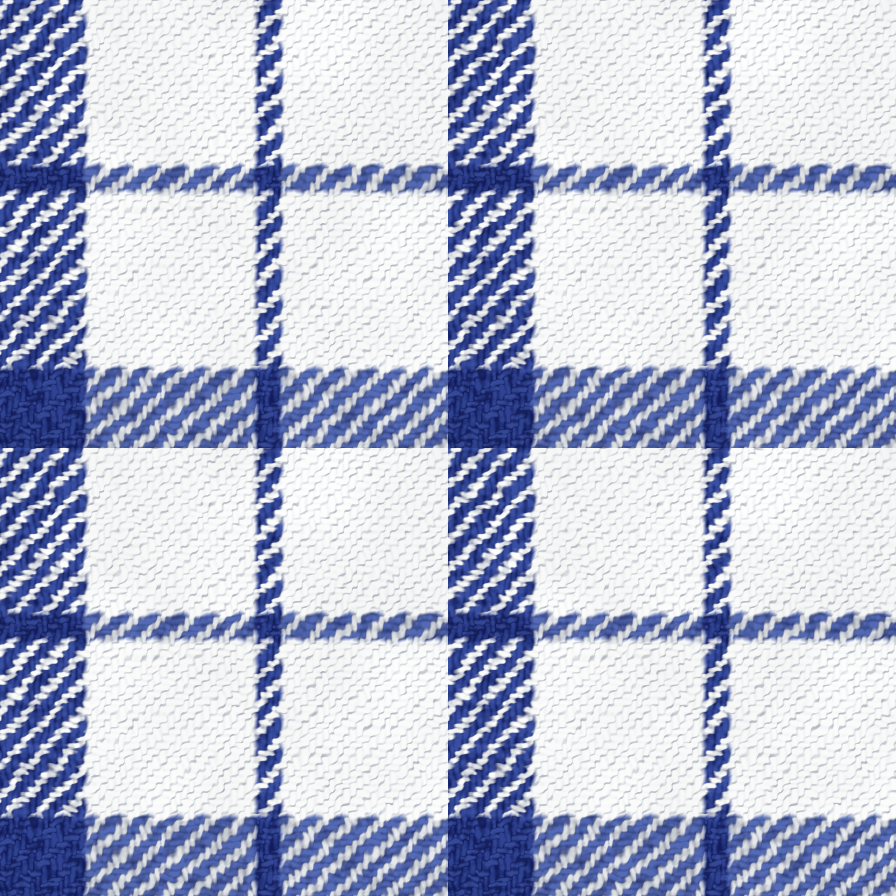
A WebGL 2 fragment shader for this pattern:

```glsl
#version 300 es
precision highp float;

#define REPEATS 2.0
#define THREADS 64.0
#define WARP_WIDE 12.2
#define WEFT_WIDE 11.2
#define THIN_CENTER 38.3
#define THIN_WIDTH 3.7
#define STEP_DEPTH 0.6
#define WOBBLE 0.8
#define FUZZ 0.48
#define SCALLOP 0.45

uniform vec2 u_resolution;
out vec4 fragColor;

const float TAU = 6.2831853;
const vec3 WHITE_YARN = vec3(0.985, 0.99, 0.985);
const vec3 GREY_SHADE = vec3(0.56, 0.59, 0.66);
const vec3 WARP_BLUE = vec3(0.22, 0.31, 0.64);
const vec3 WARP_DEEP = vec3(0.07, 0.11, 0.36);
const vec3 WEFT_BLUE = vec3(0.33, 0.42, 0.72);
const vec3 WEFT_DEEP = vec3(0.18, 0.23, 0.46);

float hash(vec2 cell) {
  vec3 h = fract(cell.xyx * vec3(0.1031, 0.1030, 0.0973));
  h += dot(h, h.yzx + 33.33);
  return fract((h.x + h.y) * h.z);
}

// Value noise that wraps with the cloth repeat
float noise(vec2 thread, float scale) {
  vec2 q = thread * scale;
  vec2 i = floor(q), f = fract(q);
  f = f * f * (3.0 - 2.0 * f);
  float period = THREADS * scale;
  vec2 lo = mod(i, period), hi = mod(i + 1.0, period);
  return mix(mix(hash(lo), hash(vec2(hi.x, lo.y)), f.x),
             mix(hash(vec2(lo.x, hi.y)), hash(hi), f.x), f.y);
}

// Wide band with a straight cut at the repeat, plus a thin band
float stripes(float t, float straight, float wide, float soft, float pixel) {
  float broad = 1.0 - smoothstep(-soft, soft, t - wide);
  float cut = smoothstep(THREADS - 0.5 * pixel, THREADS + 0.5 * pixel, straight);
  float thin = 1.0 - smoothstep(-soft, soft, abs(t - THIN_CENTER) - 0.5 * THIN_WIDTH);
  return max(max(broad, cut), thin);
}

void main() {
  float side = min(u_resolution.x, u_resolution.y);
  vec2 cloth = fract(gl_FragCoord.xy / side * REPEATS) * THREADS;
  float pixel = REPEATS * THREADS / side;
  float soft = max(FUZZ, 0.75 * pixel);

  // Uneven yarn
  vec2 drift = vec2(noise(cloth, 0.5), noise(cloth + 17.0, 0.5)) - 0.5;
  vec2 p = cloth + WOBBLE * drift;
  float fiber = noise(cloth, 1.0);
  float fuzz = noise(cloth + 31.0, 2.0);

  // Two-over-two twill: negative where the warp lies on top
  vec2 stair = p + STEP_DEPTH * sin(TAU * p) / TAU;
  float twill = abs(mod(stair.y - stair.x + 1.5, 4.0) - 2.0) - 1.0;
  vec2 gap = smoothstep(0.2, 1.0, abs(fract(p) - 0.5) * 2.0);

  // Blue threads in each direction, scalloped by the floats
  vec2 edge = cloth + 0.3 * drift + SCALLOP * twill * vec2(0.6, -1.0);
  float warpBlue = stripes(edge.x, cloth.x, WARP_WIDE, soft, pixel);
  float weftBlue = stripes(edge.y, cloth.y, WEFT_WIDE, soft, pixel);
  float nearBlue = max(warpBlue, weftBlue);

  // Blue yarn closes over the gaps between white floats
  float bias = warpBlue * (0.5 * gap.y - 0.02) - weftBlue * (0.42 * gap.x - 0.08);
  bias += 0.45 * (fuzz - 0.5);
  float warpTop = 1.0 - smoothstep(-soft, soft, twill - bias);

  // Shade in the furrows and between threads
  float furrow = 1.0 - smoothstep(0.0, 0.7, abs(twill - bias));
  float seam = mix(gap.y, gap.x, warpTop);
  float grain = 0.7 * (fiber - 0.5) + 0.5 * (fuzz - 0.5);
  float shade = clamp(0.1 + 0.4 * furrow + 0.45 * seam + grain, 0.0, 1.0);
  float dimple = smoothstep(0.3, 1.1, furrow * (0.5 + 0.5 * gap.y) + 0.25 * seam);
  float plainShade = dimple * (0.15 + 0.5 * fiber) + 0.1 * fuzz * seam;
  float bandShade = 0.65 * shade + 0.2 * weftBlue * (1.0 - warpBlue);
  float whiteShade = clamp(mix(plainShade, bandShade, nearBlue), 0.0, 1.0);
  vec3 white = mix(WHITE_YARN, GREY_SHADE, whiteShade);

  // Warp and weft yarns; crossings of blue on blue go darker
  float blueShade = clamp(shade + 0.25 * warpBlue * weftBlue, 0.0, 1.0);
  vec3 warpYarn = mix(WARP_BLUE, WARP_DEEP, blueShade);
  vec3 weftYarn = mix(WEFT_BLUE, WEFT_DEEP, shade);
  weftYarn = mix(weftYarn, warpYarn, 0.85 * warpBlue);
  vec3 warp = mix(white, warpYarn, warpBlue);
  vec3 weft = mix(white, weftYarn, weftBlue);
  vec3 color = mix(weft, warp, warpTop);

  // Faint uneven tone over the cloth
  color *= 0.975 + 0.035 * noise(cloth, 0.125);
  fragColor = vec4(clamp(color, 0.0, 1.0), 1.0);
}
```
